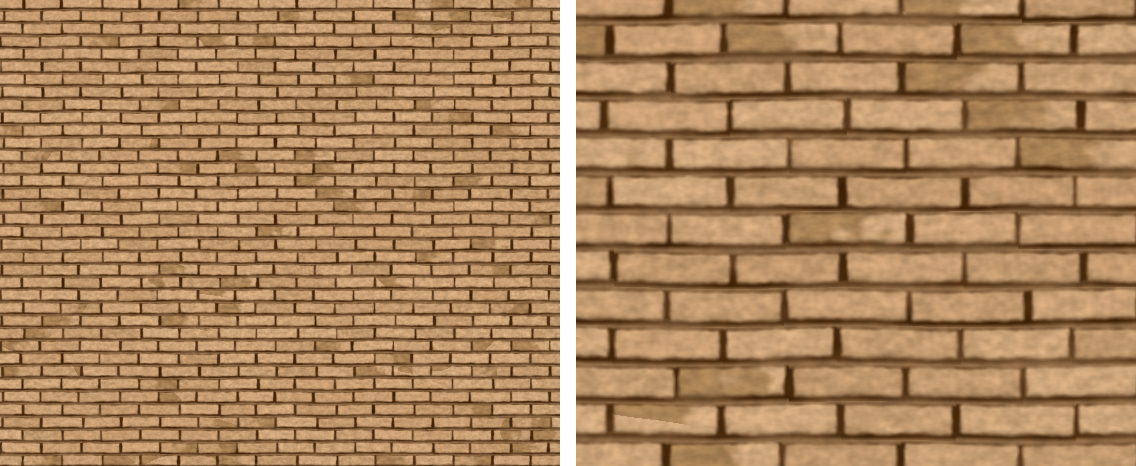
Left: the whole. Right: its middle third, enlarged.
Give the GLSL for this texture, as a WebGL 2 fragment shader.

```glsl
#version 300 es
precision highp float;
// Weathered sandy brick wall in running bond. Each pixel finds its course and
// brick, then a rounded-box distance splits clay from mortar; gradient noise
// and per-brick hashes add worn edges, stains, grain and shaded joints.

#define BRICKS 14.33      // bricks across the canvas
#define COURSES 36.7      // courses up the canvas
#define ASPECT 3.07       // brick pitch in course heights
#define BED 0.25          // horizontal joint, in course heights
#define HEAD 0.18         // vertical joint, in course heights
#define JITTER 0.09       // wander of the vertical joints, in bricks
#define CHIPPING 0.055    // roughness of brick edges
#define STAINED 0.11      // share of stained bricks
#define GRAIN 0.08        // strength of surface grain
#define SOFTNESS 0.075    // blur of brick edges, in course heights

uniform vec2 u_resolution;
out vec4 fragColor;

const vec3 CLAY_LIGHT = vec3(0.83, 0.67, 0.50);
const vec3 CLAY_MID   = vec3(0.74, 0.58, 0.41);
const vec3 CLAY_ROSY  = vec3(0.80, 0.62, 0.45);
const vec3 STAIN      = vec3(0.60, 0.45, 0.27);
const vec3 MORTAR     = vec3(0.55, 0.41, 0.27);
const vec3 SHADOW     = vec3(0.25, 0.13, 0.02);

float hash(vec2 p) {
    vec3 q = fract(vec3(p.xyx) * 0.1031);
    q += dot(q, q.yzx + 33.33);
    return fract((q.x + q.y) * q.z);
}

vec2 gradient(vec2 cell) {
    float angle = 6.2832 * hash(cell + 71.0);
    return vec2(cos(angle), sin(angle));
}

// Gradient noise, roughly -0.7 to 0.7
float noise(vec2 p) {
    vec2 i = floor(p), f = p - i;
    vec2 u = f * f * f * (f * (f * 6.0 - 15.0) + 10.0);
    vec2 e = vec2(1.0, 0.0);
    float low  = mix(dot(gradient(i), f), dot(gradient(i + e), f - e), u.x);
    float high = mix(dot(gradient(i + e.yx), f - e.yx),
                     dot(gradient(i + e.xx), f - e.xx), u.x);
    return mix(low, high, u.y);
}

float fbm(vec2 p) {
    return noise(p) + 0.5 * noise(p * 2.03 + 17.0) + 0.25 * noise(p * 4.1 + 41.0);
}

float roundedBox(vec2 p, vec2 halfSize, float radius) {
    vec2 d = abs(p) - halfSize + radius;
    return length(max(d, 0.0)) + min(max(d.x, d.y), 0.0) - radius;
}

float jointShift(vec2 id) {
    return JITTER * hash(id + 5.0);
}

void main() {
    vec2 uv = gl_FragCoord.xy / u_resolution;
    float pixel = COURSES / u_resolution.y;
    vec2 wall = uv * vec2(BRICKS * ASPECT, COURSES);   // in course heights

    // Course and brick, with half-brick offsets and wandering joints
    float y = wall.y + 0.10 + 0.08 * noise(wall * vec2(0.25, 0.2));
    float row = floor(y);
    y -= row;
    float bond = mix(0.54, 0.02, mod(row, 2.0)) + 0.05 * (hash(vec2(row, 9.0)) - 0.5);
    float x = uv.x * BRICKS - bond + 1.0;
    vec2 id = vec2(floor(x), row);
    x -= id.x;
    if (x < jointShift(id)) { id.x -= 1.0; x += 1.0; }
    float left = jointShift(id);
    float right = 1.0 + jointShift(id + vec2(1.0, 0.0));
    float tone = hash(id + 23.0), kind = hash(id + 57.0), tilt = hash(id + 37.0) - 0.5;

    // The nearer vertical joint sets its own depth, shared by both neighbours
    float nearRight = step(0.5 * (left + right), x);
    float joint = hash(id + vec2(nearRight, 0.0) + 91.0);

    // Brick outline: slightly tilted, with worn edges, clear of its course top
    vec2 local = vec2((x - 0.5 * (left + right)) * ASPECT, 0.0);
    float lift = 0.05 * (tone - 0.5) + 0.025 * tilt * local.x;
    local.y = y - 0.46 - 0.5 * BED + 0.04 - lift;
    vec2 halfSize = vec2(0.5 * (right - left) * ASPECT - 0.5 * HEAD * mix(0.65, 1.3, joint),
                         0.5 * (1.0 - BED));
    float edge = roundedBox(local, halfSize, 0.09) + CHIPPING * fbm(wall * 1.5);
    float soft = max(SOFTNESS, 0.7 * pixel);
    float clay = 1.0 - smoothstep(-soft, soft, edge);

    // Clay: tone per brick, rosy drifts and grain
    float grain = fbm(wall * vec2(1.7, 3.0));
    vec3 brick = mix(CLAY_MID, CLAY_LIGHT, clamp(0.1 + 0.8 * tone + 0.45 * grain, 0.0, 1.0));
    float rosy = smoothstep(-0.1, 0.4, noise(wall * vec2(0.06, 0.14)) + 0.4 * (kind - 0.5));
    brick = mix(brick, CLAY_ROSY, 0.5 * rosy);
    brick *= 1.0 + GRAIN * grain + GRAIN * noise(wall * 5.0);

    // Stains cover part of some bricks, gathered in drifts
    float chance = STAINED * (1.0 + 2.2 * noise(wall * vec2(0.12, 0.18) + 8.0));
    float stained = step(kind, chance);
    float side = local.x / halfSize.x * (tone < 0.5 ? 1.0 : -1.0);
    float spread = smoothstep(-0.25, 0.35, side + 0.9 * fbm(wall * 0.9) + 0.4 * tone);
    brick = mix(brick, STAIN * (1.0 + 0.2 * grain), 0.7 * stained * spread);

    // Worn rim, darker along the underside
    float rim = smoothstep(-0.16, 0.0, edge);
    brick *= 1.0 - rim * mix(0.03, 0.14, smoothstep(0.1, -0.3, local.y));

    // Mortar: a broken shade line below each brick, deeper in vertical joints
    float below = -local.y - halfSize.y;               // distance under the brick
    float under = smoothstep(0.20, 0.05, below);
    float broken = clamp(0.72 + 0.8 * noise(wall * vec2(0.5, 0.9)), 0.15, 1.0);
    float head = smoothstep(0.14, -0.02, halfSize.x - abs(local.x))
               * smoothstep(0.12, -0.08, below)
               * smoothstep(0.12, -0.06, local.y - halfSize.y);
    float aboveTop = smoothstep(0.0, 0.08, local.y - halfSize.y);
    float shade = max(under * broken * (1.0 - aboveTop), head * mix(0.45, 1.0, joint));
    shade *= 1.0 - 0.6 * smoothstep(-0.06, 0.06, local.y - halfSize.y);
    vec3 mortar = mix(MORTAR, SHADOW, shade) * (1.0 + 0.15 * fbm(wall * 2.2));

    fragColor = vec4(mix(mortar, brick, clay), 1.0);
}
```
